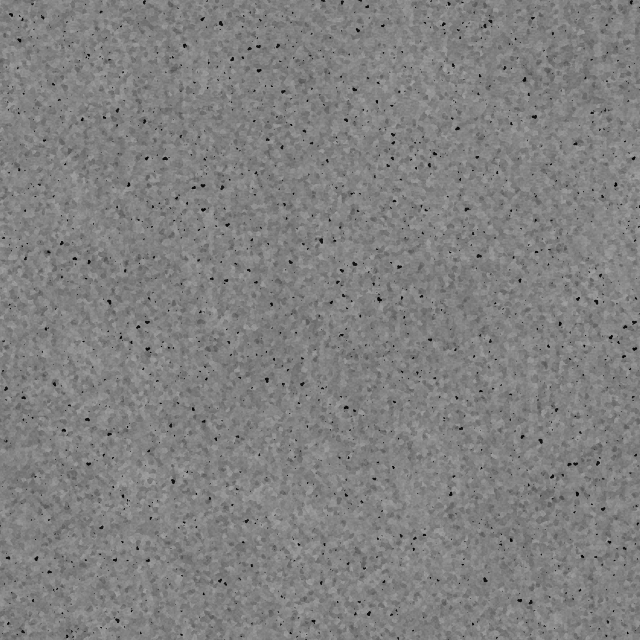
A Shadertoy shader for this texture:

```glsl
// Fine grey granular stone, peppered with small black pits.
// Voronoi grains get random tones over faint clouds; scattered lobed
// blobs add darker stones, black pits and tiny black specks.

const float BASE_GREY     = 0.517;
const float PIT_GREY      = 0.015;
const float GRAIN_CELLS   = 150.0;
const float GRAIN_SPREAD  = 0.088;
const float DUST_CELLS    = 420.0;
const float DUST_SPREAD   = 0.070;
const float CLOUD_CELLS   = 9.0;
const float CLOUD_SPREAD  = 0.065;
const float STONE_CELLS   = 72.0;
const float STONE_DENSITY = 0.32;
const vec2  STONE_RADIUS  = vec2(0.0025, 0.0050);
const float STONE_DEPTH   = 0.105;
const float PIT_CELLS     = 46.0;
const float PIT_DENSITY   = 0.25;
const vec2  PIT_RADIUS    = vec2(0.0012, 0.0034);
const float SPECK_CELLS   = 100.0;
const float SPECK_DENSITY = 0.15;
const vec2  SPECK_RADIUS  = vec2(0.0005, 0.0013);

float hash(vec2 p) {
    return fract(sin(dot(p, vec2(127.1, 311.7))) * 43758.5453);
}

vec2 hash2(vec2 p) {
    return vec2(hash(p), hash(p + 57.3));
}

float valueNoise(vec2 p) {
    vec2 i = floor(p), f = fract(p);
    f = f * f * (3.0 - 2.0 * f);
    return mix(mix(hash(i), hash(i + vec2(1, 0)), f.x),
               mix(hash(i + vec2(0, 1)), hash(i + vec2(1, 1)), f.x), f.y);
}

float fbm(vec2 p) {
    float sum = 0.0, weight = 0.5;
    for (int octave = 0; octave < 4; octave++) {
        sum += weight * valueNoise(p);
        p = mat2(0.8, 0.6, -0.6, 0.8) * p * 2.1 + 13.7;
        weight *= 0.55;
    }
    return sum;
}

// Centred random tone of the nearest Voronoi grain, blended at its border
float grainTone(vec2 p, float blur) {
    vec2 cell = floor(p);
    vec2 nearest = cell, second = cell;
    float d1 = 9.0, d2 = 9.0;
    for (int y = -1; y <= 1; y++)
    for (int x = -1; x <= 1; x++) {
        vec2 id = cell + vec2(x, y);
        float d = length(id + hash2(id) - p);
        if (d < d1) {
            d2 = d1; second = nearest;
            d1 = d;  nearest = id;
        } else if (d < d2) {
            d2 = d;  second = id;
        }
    }
    float tone1 = hash(nearest + 11.9) + hash(nearest + 83.1) - 1.0;
    float tone2 = hash(second + 11.9) + hash(second + 83.1) - 1.0;
    return mix(tone2, tone1, 0.5 + 0.5 * smoothstep(0.0, blur, d2 - d1));
}

// Coverage of scattered lobed blobs; faintest is the least blob strength
float scatter(vec2 uv, float cells, float density, vec2 radii,
              float faintest, float salt, float pixel) {
    vec2 cell = floor(uv * cells);
    float cover = 0.0;
    for (int y = -1; y <= 1; y++)
    for (int x = -1; x <= 1; x++) {
        vec2 id = cell + vec2(x, y);
        vec2 key = id + salt;
        if (hash(key) > density) continue;
        vec2 offset = uv - (id + hash2(key + 19.7)) / cells;
        float size = hash(key + 31.3);
        float angle = atan(offset.y, offset.x);
        vec2 phase = 6.2832 * hash2(key + 43.9);
        float lobes = 1.0 + 0.24 * sin(2.0 * angle + phase.x)
                          + 0.16 * sin(3.0 * angle + phase.y);
        float radius = mix(radii.x, radii.y, size * size) * lobes;
        float blob = 1.0 - smoothstep(-0.6 * pixel, 0.6 * pixel, length(offset) - radius);
        cover = max(cover, blob * mix(faintest, 1.0, hash(key + 71.1)));
    }
    return cover;
}

void mainImage(out vec4 fragColor, in vec2 fragCoord) {
    vec2 uv = fragCoord / iResolution.y;
    float pixel = 1.0 / iResolution.y;

    // Stone body: clouds, grains with ragged borders, fine dust
    vec2 ragged = vec2(valueNoise(uv * 310.0), valueNoise(uv * 310.0 + 91.0)) - 0.5;
    float grey = BASE_GREY;
    grey += CLOUD_SPREAD * (fbm(uv * CLOUD_CELLS) - 0.5);
    grey += GRAIN_SPREAD * grainTone(uv * GRAIN_CELLS + 0.5 * ragged, pixel * GRAIN_CELLS);
    grey += DUST_SPREAD * (valueNoise(uv * DUST_CELLS + 5.3) - 0.5);

    // Darker stones set in the body
    grey -= STONE_DEPTH * scatter(uv, STONE_CELLS, STONE_DENSITY, STONE_RADIUS, 0.4, 3.0, pixel);

    // Black pits and specks
    float pits = scatter(uv, PIT_CELLS, PIT_DENSITY, PIT_RADIUS, 0.85, 217.0, pixel);
    float specks = scatter(uv, SPECK_CELLS, SPECK_DENSITY, SPECK_RADIUS, 0.5, 409.0, pixel);
    grey = mix(grey, PIT_GREY, max(pits, specks));

    fragColor = vec4(vec3(grey), 1.0);
}
```
